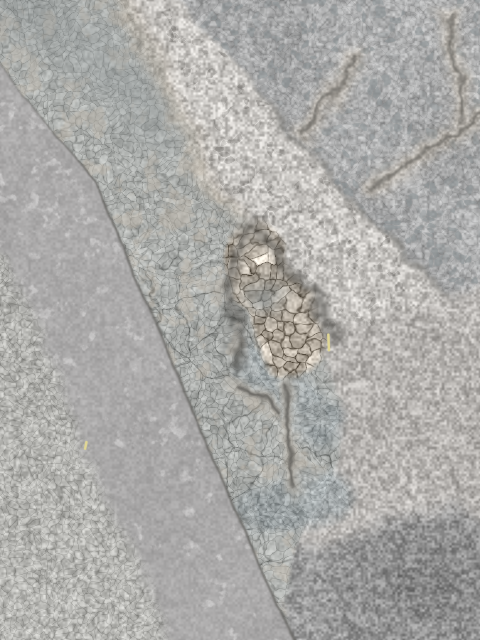
Write a WebGL 2 fragment shader that draws this texture.

```glsl
#version 300 es
precision highp float;
uniform vec2 u_resolution;
out vec4 outColor;

const float ASPECT = .75;
const vec3 COBBLE = vec3(.69, .70, .69);
const vec3 STRIP = vec3(.665, .66, .66);
const vec3 GRAVEL = vec3(.72, .72, .705);
const vec3 BAND = vec3(.785, .775, .76);
const vec3 OLD_ROAD = vec3(.685, .688, .69);
const vec3 PATCH = vec3(.715, .703, .69);
const vec3 DAMP = vec3(.62);
const vec3 DIRT = vec3(.76, .725, .675);
const vec3 SLATE = vec3(.56, .59, .60);
const vec3 SHADOW = vec3(.36, .355, .34);
const vec3 STRAW = vec3(.88, .84, .58);
const float STONE_SCALE = 88.;
const float GRAIN_SCALE = 260.;

vec2 hash2(vec2 p) {
  vec3 h = fract(p.xyx * vec3(.1031, .1030, .0973));
  h += dot(h, h.yzx + 33.33);
  return fract((h.xx + h.yz) * h.zy);
}

float noise(vec2 p) {
  vec2 i = floor(p), f = fract(p);
  f = f * f * (3. - 2. * f);
  return mix(mix(hash2(i).x, hash2(i + vec2(1, 0)).x, f.x),
             mix(hash2(i + vec2(0, 1)).x, hash2(i + 1.).x, f.x), f.y);
}

float fbm(vec2 p) {
  float sum = 0., amp = .53;
  for (int i = 0; i < 4; i++) {
    sum += amp * noise(p);
    p = mat2(1.6, 1.2, -1.2, 1.6) * p + 7.3;
    amp *= .5;
  }
  return sum;
}

// x = gap to the next cell, y = random id
vec2 cells(vec2 p) {
  float near = 9., next = 9., id = 0.;
  for (int k = 0; k < 9; k++) {
    vec2 c = floor(p) + vec2(k % 3 - 1, k / 3 - 1);
    float d = length(c + .1 + .8 * hash2(c) - p);
    if (d < near) { next = near; near = d; id = hash2(c + 51.7).y; }
    else next = min(next, d);
  }
  return vec2(next - near, id);
}

// Border abscissa through eight even knots, top to bottom
float border(float t, vec4 a, vec4 b) {
  float k[8] = float[8](a.x, a.y, a.z, a.w, b.x, b.y, b.z, b.w);
  float s = clamp(t, 0., .9999) * 7.;
  int i = int(s);
  return mix(k[i], k[i + 1], fract(s));
}

// Distance to the segment from e.xy to e.zw
float seg(vec2 p, vec4 e) {
  vec2 d = e.zw - e.xy;
  return length(p - e.xy - d * clamp(dot(p - e.xy, d) / dot(d, d), 0., 1.));
}

float side(float d, float w) { return smoothstep(-w, w, d); }
float glow(float d, float w) { return exp(-d * d / (w * w)); }

void main() {
  // Height units, y running down from the top
  vec2 q = gl_FragCoord.xy / u_resolution;
  q = vec2(q.x * ASPECT, 1. - q.y);
  vec2 wobble = vec2(fbm(q * 24.), fbm(q * 24. + 40.)) - .5;
  vec2 w = q + .035 * wobble;

  float seam = q.x + .008 * wobble.x - border(q.y, vec4(-.068, .031, .151, .21), vec4(.271, .331, .395, .458));
  float worn = w.x - border(q.y, vec4(-.18, -.12, -.06, .022), vec4(.085, .142, .208, .267));
  float bandLeft = w.x - border(q.y, vec4(.202, .271, .328, .455), vec4(.515, .537, .455, .44));
  float bandRight = w.x - border(q.y, vec4(.28, .401, .521, .664), vec4(.83, .98, 1.1, 1.2));

  // Shared surface detail
  float coarse = noise(q * GRAIN_SCALE * .5 + 9.) - .5;
  float grit = .22 * (noise(q * GRAIN_SCALE) - .5) + .15 * coarse;
  float cloud = fbm(q * 9.) - .5;
  vec2 stone = cells(w * STONE_SCALE), slab = cells(w * 17. + 3.);
  float joint = 1. - smoothstep(0., .24, stone.x);
  float speck = smoothstep(.72, .95, stone.y) * (1. - joint);

  // Crazed cobbles
  vec3 col = COBBLE + .1 * cloud + .09 * (stone.y - .5) - .1 * joint + .6 * grit;
  col = mix(col, DIRT, .45 * smoothstep(.52, .7, fbm(q * 38.)));
  col -= .13 * (1. - smoothstep(0., .07, slab.x)) * smoothstep(.25, .5, q.y);
  col = mix(col, SLATE, .35 * glow(seg(w, vec4(.03, 0, .27, .18)), .07));

  // Pale band, old road and newer patch
  vec3 right = BAND + 1.15 * grit + .06 * cloud - .1 * speck;
  vec3 old = mix(OLD_ROAD + .13 * cloud + .8 * grit - .05 * joint, SLATE - .05, .55 * speck);
  float fissure = min(seg(w, vec4(.48, .21, .56, .09)),
    min(seg(w, vec4(.585, .29, .75, .185)), seg(w, vec4(.7, .02, .72, .19))));
  old = mix(old, DIRT + grit, .6 * glow(fissure, .016));
  old = mix(old, SHADOW, .55 * glow(fissure, .004));
  right = mix(right, old, side(bandRight, .008));
  right = mix(right, SHADOW + .1, glow(bandRight, .008) * smoothstep(.08, .2, q.y) * (.4 + .8 * coarse));
  float damp = side(w.y - .825 - .03 * sin(q.x * 16.), .022);
  float wet = glow(length((q - vec2(.68, .91)) * vec2(.8, 1.3)), .13);
  vec3 fresh = mix(PATCH + .04 * cloud, DAMP - .09 * wet, damp) + grit;
  right = mix(right, fresh, side(w.y - .521 + .3 * (w.x - .52), .012));
  col = mix(col, right, side(bandLeft, .007));
  col = mix(col, DIRT + grit, .55 * glow(bandLeft + .008, .02) * (1. - smoothstep(.3, .4, q.y)));

  // Broken slabs
  float lower = min(seg(w, vec4(.41, .58, .5, .66)), seg(w, vec4(.41, .8, .51, .77)));
  vec3 block = SLATE + .06 + .08 * (slab.y - .5) + grit - .07 * joint;
  col = mix(col, block, .8 * (1. - smoothstep(.025, .055, lower)));
  float chasm = min(seg(w, vec4(.445, .6, .465, .76)), seg(w, vec4(.37, .6, .43, .645)));
  col = mix(col, DIRT, .55 * glow(chasm, .015));
  col = mix(col, SHADOW, .75 * glow(chasm, .005));

  // Rubble and shaded walls of the hole
  vec2 chip = cells(w * 58.);
  vec3 rubble = DIRT - .03 + .24 * (chip.y - .5) + grit - .27 * (1. - smoothstep(0., .22, chip.x));
  rubble = mix(rubble, SLATE, .6 * glow(length(w - vec2(.415, .465)), .03));
  rubble += .2 * smoothstep(.4, .8, chip.y) * glow(length(q - vec2(.415, .41)), .028);
  col = mix(col, rubble, 1. - side(seg(w, vec4(.395, .4, .46, .54)) - .049, .009));
  float wall = min(min(seg(w, vec4(.385, .36, .355, .46)), seg(w, vec4(.36, .46, .375, .56))),
    min(seg(w, vec4(.39, .355, .47, .44)), seg(w, vec4(.47, .44, .525, .525))));
  col = mix(col, SHADOW + .03 + .3 * coarse, .63 * glow(wall, .0135));

  // Smooth strip, worn gravel and dark seam
  vec3 strip = STRIP + .05 * cloud + .35 * grit + .1 * smoothstep(.62, .8, fbm(q * 55.));
  vec3 gravel = GRAVEL + .9 * grit - .09 * joint + .06 * (q.y - .7);
  col = mix(mix(gravel, strip, side(worn, .016)), col, side(seam, .0025));
  col = mix(col, SHADOW, glow(seam, .0028) * mix(.27, .6, smoothstep(.1, .35, q.y)));

  // Straw and leaf
  float straw = min(seg(q, vec4(.513, .523, .514, .547)), seg(q, vec4(.135, .691, .133, .701)));
  col = mix(col, STRAW, 1. - side(straw - .002, .0012));
  outColor = vec4(clamp(col, 0., 1.), 1);
}
```
